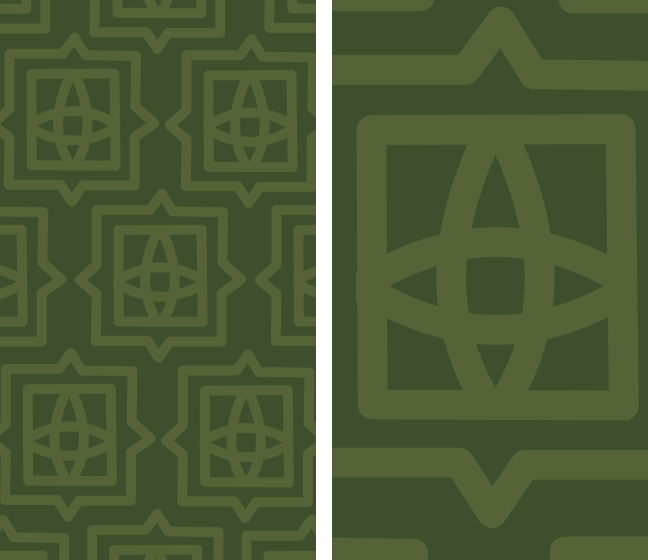
Left, the full canvas; right, a detail of the centre.
This pattern is drawn by a WebGL 2 fragment shader. Its source:

```glsl
#version 300 es
precision highp float;
// Staggered rows of hand-drawn tiles in pale olive on dark green: a square
// outline with four points, an inner square, and two crossed petals.
// Each stroke is a distance field; rows differ slightly in pitch and level.

uniform vec2 u_resolution;
out vec4 fragColor;

const vec3 GROUND = vec3(0.238, 0.308, 0.176);
const vec3 LINE = vec3(0.332, 0.392, 0.212);

const float UNITS_ACROSS = 432.0;   // canvas width in drawing units
const float STROKE = 6.8;           // half line width
const vec2 PETAL_CENTRE = vec2(0.0, 8.5);
const vec2 PETAL_LENGTH = vec2(62.0, 67.5);  // half lengths, across and down
const float PETAL_WIDTH = 20.0;     // half width at the middle
const float PETAL_SWELL = 0.16;     // shifts the upright petal's belly down
const vec2 FRAME_EDGE = vec2(64.0, 69.0);    // petals stop at the inner square

// Each row: x and y of its first tile, column pitch, drop per column
const int ROWS = 5;
const vec4 ROW[ROWS] = vec4[ROWS](
  vec4(217.0, -45.0, 239.0, -6.0),
  vec4(100.0, 163.5, 242.0, 2.0),
  vec4(219.0, 377.0, 246.0, 0.0),
  vec4(95.0, 594.5, 242.0, 2.0),
  vec4(213.0, 814.5, 211.0, 8.0));

// Corners around the tile centre, y pointing down
const int OUTER_COUNT = 16;
const vec2 OUTER[OUTER_COUNT] = vec2[OUTER_COUNT](
  vec2(-87, -90), vec2(-14, -90), vec2(2, -112), vec2(17, -88),
  vec2(86, -87), vec2(85, -18), vec2(111, 5), vec2(84, 24),
  vec2(84, 90), vec2(13, 90), vec2(-2, 112), vec2(-17, 89),
  vec2(-88, 89), vec2(-87, 25), vec2(-110, 6), vec2(-87, -15));
const int INNER_COUNT = 4;
const vec2 INNER[INNER_COUNT] = vec2[INNER_COUNT](
  vec2(-57, -62.5), vec2(56.5, -63), vec2(58, 63), vec2(-56.5, 62.5));

float segmentDistance(vec2 p, vec2 a, vec2 b) {
  vec2 ab = b - a;
  float t = clamp(dot(p - a, ab) / dot(ab, ab), 0.0, 1.0);
  return length(p - a - ab * t);
}

// Distance to the two mirrored arcs of a petal lying along "along"
float petalDistance(float along, float across, float halfLength, float swell) {
  float t = along / halfLength;
  float bulge = PETAL_WIDTH * (1.0 - t * t) * (1.0 + swell * t);
  float slope = PETAL_WIDTH / halfLength
              * (swell - 2.0 * t - 3.0 * swell * t * t);
  return abs(abs(across) - bulge) / sqrt(1.0 + slope * slope);
}

float tileDistance(vec2 p) {
  float d = 1e5;
  for (int i = 0; i < OUTER_COUNT; i++) {
    d = min(d, segmentDistance(p, OUTER[i], OUTER[(i + 1) % OUTER_COUNT]));
  }
  for (int i = 0; i < INNER_COUNT; i++) {
    d = min(d, segmentDistance(p, INNER[i], INNER[(i + 1) % INNER_COUNT]));
  }
  // Crossed petals, trimmed to the inner square
  float upright = petalDistance(p.y, p.x + 0.5, PETAL_LENGTH.y, PETAL_SWELL);
  float level = petalDistance(p.x, p.y - PETAL_CENTRE.y, PETAL_LENGTH.x, 0.0);
  vec2 outside = abs(p) - FRAME_EDGE;
  float petals = max(min(upright, level) - STROKE, max(outside.x, outside.y));
  return min(d - STROKE, petals);
}

void main() {
  float unitsPerPixel = UNITS_ACROSS / u_resolution.x;
  vec2 p = vec2(gl_FragCoord.x, u_resolution.y - gl_FragCoord.y) * unitsPerPixel;

  // Nearest tile of every row
  float d = 1e5;
  for (int i = 0; i < ROWS; i++) {
    vec4 row = ROW[i];
    float column = floor((p.x - row.x) / row.z + 0.5);
    vec2 centre = row.xy + vec2(column * row.z, abs(column) * row.w);
    d = min(d, tileDistance(p - centre));
  }

  float ink = 1.0 - smoothstep(-0.75 * unitsPerPixel, 0.75 * unitsPerPixel, d);
  fragColor = vec4(mix(GROUND, LINE, ink), 1.0);
}
```
